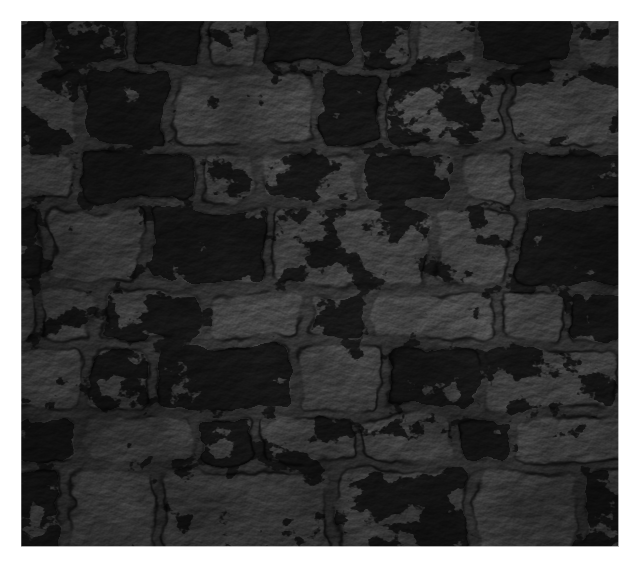
A Shadertoy shader for this texture:

```glsl
// A dim, weathered stone-block wall with flaking plaster, set in a white frame.

const vec2 WALL_LOW = vec2(0.0332, 0.0415);   // lower left of the wall on the canvas
const vec2 WALL_HIGH = vec2(0.9662, 0.9630);  // upper right
const float WALL_ASPECT = 1.136;

const vec3 FRAME_COLOR = vec3(1.0);
const vec3 STONE_COLOR = vec3(0.078);
const vec3 MORTAR_COLOR = vec3(0.175);
const vec3 PLASTER_COLOR = vec3(0.232);

const float JOINT_JITTER = 0.2;      // as a share of the block pitch
const float JOINT_STEP = 2.4;        // angle between neighbouring blocks
const float MORTAR_HALF = 0.011;
const float CORNER_RADIUS = 0.014;
const float WOBBLE = 0.022;
const float FLAKE_SCALE = 13.0;
const float COVER_SWING = 0.42;
const float MORTAR_COVER = 0.72;
const float RELIEF_SCALE = 34.0;
const float RELIEF_GAIN = 0.75;
const vec2 LIGHT_STEP = vec2(-0.0015, 0.003);
const vec2 LIGHT_CENTER = vec2(0.62, 0.60);

// Courses from bottom to top
const int ROWS = 8;
const float ROW_EDGE[9] = float[9](-0.04, 0.152, 0.254, 0.385, 0.493, 0.650, 0.756, 0.910, 1.05);
// x: first joint, y: block pitch, z: jitter phase
const vec3 COURSE[8] = vec3[8](
    vec3(0.270, 0.235, -2.03), vec3(0.120, 0.147, -0.83),
    vec3(0.080, 0.178, -3.97), vec3(0.150, 0.155, -2.27),
    vec3(0.220, 0.216, 3.40), vec3(0.115, 0.150, -0.83),
    vec3(0.100, 0.178, -3.23), vec3(0.060, 0.120, -2.27));
// x: mean plaster cover, y: index of the best covered block
const vec2 COVER[8] = vec2[8](
    vec2(0.70, 2.0), vec2(0.55, 0.0), vec2(0.45, 2.0), vec2(0.70, 1.0),
    vec2(0.46, 1.55), vec2(0.45, 4.0), vec2(0.46, 1.0), vec2(0.30, 2.0));

vec2 latticeGradient(vec2 cell) {
    vec3 h = fract(cell.xyx * vec3(0.1031, 0.1030, 0.0973));
    h += dot(h, h.yzx + 33.33);
    float angle = 6.2832 * fract((h.x + h.y) * h.z);
    return vec2(cos(angle), sin(angle));
}

float gradientNoise(vec2 p) {
    vec2 i = floor(p), f = fract(p);
    vec2 u = f * f * f * (f * (f * 6.0 - 15.0) + 10.0);
    vec2 e = vec2(0.0, 1.0);
    float low = mix(dot(latticeGradient(i), f), dot(latticeGradient(i + e.yx), f - e.yx), u.x);
    float high = mix(dot(latticeGradient(i + e), f - e), dot(latticeGradient(i + 1.0), f - 1.0), u.x);
    return mix(low, high, u.y);
}

float fbm(vec2 p, int octaves) {
    float sum = 0.0, amplitude = 0.8;
    for (int i = 0; i < octaves; i++) {
        sum += amplitude * gradientNoise(p);
        p = mat2(1.6, 1.2, -1.2, 1.6) * p + 17.3;
        amplitude *= 0.55;
    }
    return sum;
}

float jointPosition(int row, float index) {
    vec3 c = COURSE[row];
    return c.x + c.y * (index + JOINT_JITTER * sin(JOINT_STEP * index + c.z));
}

// Returns signed distance to the block edge (x) and its plaster cover (y)
vec2 stoneBlock(vec2 p) {
    int row = 0;
    for (int r = 1; r < ROWS; r++) if (p.y > ROW_EDGE[r]) row = r;
    float index = -2.0;
    for (int i = -1; i < 10; i++) if (p.x > jointPosition(row, float(i))) index = float(i);

    vec2 low = vec2(jointPosition(row, index), ROW_EDGE[row]);
    vec2 high = vec2(jointPosition(row, index + 1.0), ROW_EDGE[row + 1]);
    vec2 scale = vec2(WALL_ASPECT, 1.0);
    vec2 halfSize = 0.5 * (high - low) * scale - MORTAR_HALF - CORNER_RADIUS;
    vec2 d = abs((p - 0.5 * (low + high)) * scale) - halfSize;
    float edge = length(max(d, 0.0)) + min(max(d.x, d.y), 0.0) - CORNER_RADIUS;
    float cover = COVER[row].x + COVER_SWING * cos(JOINT_STEP * (index - COVER[row].y));
    return vec2(edge, cover);
}

float surfaceHeight(vec2 q) {
    return fbm(q * RELIEF_SCALE * vec2(0.8, 1.3), 4);
}

vec3 wallColor(vec2 w) {
    vec2 q = w * vec2(WALL_ASPECT, 1.0);
    vec2 warp = WOBBLE * vec2(fbm(q * 11.0 + 3.7, 4), fbm(q * 9.0 + 41.2, 4));
    vec2 block = stoneBlock(w + warp);

    // Plaster flakes off the blocks, and less so off the mortar
    float mortar = smoothstep(-0.004, 0.004, block.x);
    float flake = fbm(q * FLAKE_SCALE * vec2(0.9, 1.15) + 8.1, 5);
    float cover = mix(block.y, MORTAR_COVER, mortar);
    float plaster = smoothstep(-0.05, 0.05, flake + 1.05 * (cover - 0.5));
    vec3 coat = mix(PLASTER_COLOR, MORTAR_COLOR, mortar);
    vec3 color = mix(STONE_COLOR, coat, plaster);

    // Broken shadow line around each block
    float crack = exp(-pow((block.x - 0.001) / 0.0035, 2.0));
    color *= 1.0 - 0.6 * crack * smoothstep(-0.25, 0.25, fbm(q * 8.0 + 23.0, 3));

    // Stains, rough relief and uneven light
    color *= 1.0 + 0.35 * fbm(q * 6.0 + 61.0, 4);
    float relief = surfaceHeight(q) - surfaceHeight(q + LIGHT_STEP);
    color *= clamp(1.0 + RELIEF_GAIN * relief, 0.45, 1.6);
    float glow = smoothstep(1.0, 0.0, distance(w, LIGHT_CENTER));
    return color * mix(0.70, 1.10, glow);
}

void mainImage(out vec4 fragColor, in vec2 fragCoord) {
    vec2 uv = fragCoord / iResolution.xy;
    vec2 w = (uv - WALL_LOW) / (WALL_HIGH - WALL_LOW);
    vec2 inside = min(uv - WALL_LOW, WALL_HIGH - uv) * iResolution.xy;
    float mask = clamp(min(inside.x, inside.y) + 0.5, 0.0, 1.0);
    fragColor = vec4(mix(FRAME_COLOR, wallColor(w), mask), 1.0);
}
```
